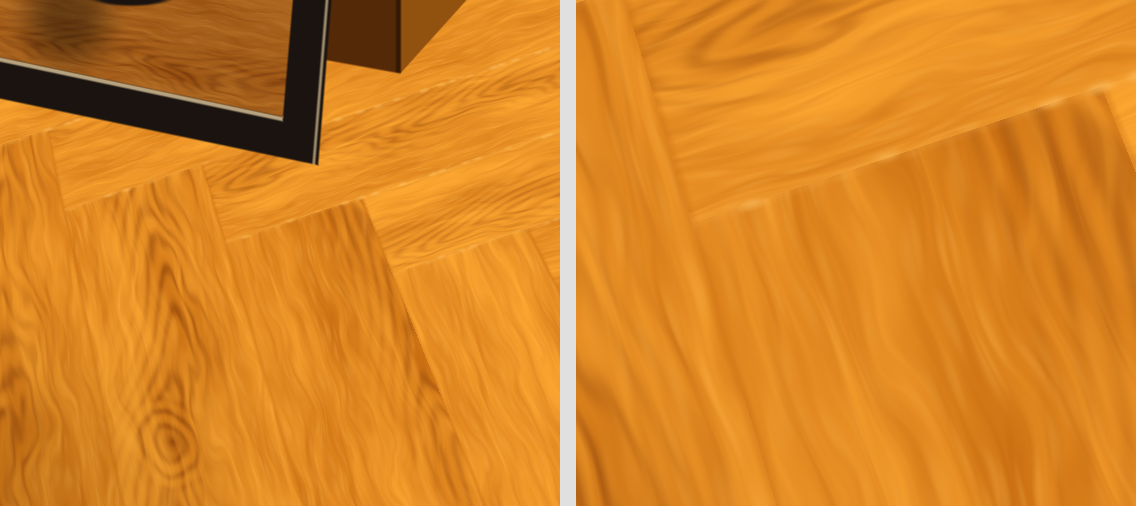
Left: the whole. Right: its middle third, enlarged.
Write a Shadertoy shader that draws this texture.

```glsl
// Honey-coloured herringbone wood floor with a black-framed mirror and a brown box.

const vec3 HONEY = vec3(0.97, 0.64, 0.19);
const vec3 AMBER = vec3(0.78, 0.43, 0.07);
const vec3 GRAIN = vec3(0.55, 0.26, 0.04);
const vec3 PALE  = vec3(0.98, 0.74, 0.38);
const vec3 BLACK = vec3(0.10, 0.075, 0.06);
const vec3 METAL = vec3(0.72, 0.64, 0.50);
const vec3 BOX_DARK  = vec3(0.33, 0.16, 0.03);
const vec3 BOX_LIGHT = vec3(0.57, 0.32, 0.06);

const vec2  ORIGIN = vec2(0.117, 0.39); // first corner of the long planks
const float PLANK_WIDTH = 0.272;
const float LEAN = 0.2;                 // slant of the first long edge
const float SPREAD = 0.1;               // widening towards the viewer
const float ROW_START = 0.414;
const float ROW_HEIGHT = 0.154;
const float ROW_SLOPE = 0.333;
const float RING_ACROSS = 84.0;
const float RING_ALONG = 24.0;
const float KNOT_RINGS = 85.0;
const float SEAM_WIDTH = 0.006;
const float SOFTNESS = 0.0026;          // half width of blurred edges
const vec2  KNOT = vec2(0.36, 2.63);
const vec2  NO_KNOT = vec2(99.0);

vec2 hash2(vec2 p) {
    p = vec2(dot(p, vec2(127.1, 311.7)), dot(p, vec2(269.5, 183.3)));
    return fract(sin(p) * 43758.5);
}

// Layered sines, each layer bent by a slower one
float waves(vec2 p) {
    float sum = 0.0, amp = 0.5;
    for (int i = 0; i < 4; i++) {
        sum += amp * sin(p.x + 1.4 * sin(p.y + 0.6 * p.x));
        p = mat2(1.6, 0.5, -0.5, 1.6) * p + 2.3;
        amp *= 0.62;
    }
    return sum;
}

// Distance to the nearest scattered cell point
float cells(vec2 p) {
    float nearest = 2.0;
    for (int j = -1; j <= 1; j++)
        for (int i = -1; i <= 1; i++) {
            vec2 cell = floor(p) + vec2(i, j);
            nearest = min(nearest, length(cell + hash2(cell) - p));
        }
    return nearest;
}

float cover(float d) { return smoothstep(SOFTNESS, -SOFTNESS, d); }

// g: position across and along the plank; centre: middle of the arched figure
vec3 wood(vec2 g, float centre, float seed, vec2 knot) {
    float cloud = waves(g * vec2(5.0, 1.7) + seed * 3.1);
    float bend = waves(g * vec2(8.0, 5.0) + seed * 5.7);
    float fibre = waves(vec2(g.x * 34.0 + 2.0 * bend, g.y * 5.0) + seed * 7.3);
    float x = g.x - centre + 0.05 * sin(g.y * 4.0 + seed) + 0.03 * bend;

    // Nested arches, giving way to uneven ovals around the knot
    float phase = RING_ACROSS * sqrt(x * x + 0.002) - RING_ALONG * g.y + 3.5 * bend;
    float knotDist = length((g - knot) * vec2(1.1, 0.85)) + 0.025 * bend;
    float knotMask = smoothstep(0.3, 0.14, knotDist);
    float ring = mix(sin(phase), sin(KNOT_RINGS * knotDist + 2.0 * cloud), knotMask);
    ring = pow(0.5 + 0.5 * ring, 1.6) * (0.8 + 0.35 * fibre);
    float figure = exp(-16.0 * x * x) * (0.75 + 0.4 * cloud);
    figure = clamp(max(figure, 0.75 * knotMask), 0.0, 1.0);

    float tone = 0.42 + 0.22 * fibre + 0.26 * cloud + 0.2 * figure;
    tone += 0.25 * (hash2(vec2(seed, 4.0)).x - 0.5);
    vec3 col = mix(HONEY, AMBER, clamp(tone, 0.0, 1.1));
    col = mix(col, GRAIN, clamp(0.62 * ring * figure, 0.0, 1.0));
    col = mix(col, GRAIN, 0.4 * smoothstep(0.1, 0.01, knotDist));
    float fleck = smoothstep(0.45, 0.05, cells(vec2(g.x * 26.0 + bend, g.y * 4.5) + seed));
    return mix(col, PALE, 0.2 * fleck * (0.6 + 0.4 * cloud) * (1.0 - figure));
}

vec3 floorColor(vec2 q) {
    float drop = q.y - ORIGIN.y;
    float u = (q.x - ORIGIN.x - LEAN * drop) / (PLANK_WIDTH + SPREAD * drop);
    float v = (q.y + ROW_SLOPE * q.x - ROW_START) / ROW_HEIGHT;
    float id = floor(u), row = floor(v);
    vec3 col;
    float endDist, sideDist;
    if (v > id) { // planks running towards the viewer
        float drift = id > 0.5 ? -0.2 : 0.6;
        float centre = 0.6 + 0.33 * max(id, 0.0) - drift * drop;
        col = wood(vec2(u - id, q.y / 0.3), centre, id + 3.0, id == 0.0 ? KNOT : NO_KNOT);
        endDist = (v - id) * ROW_HEIGHT;
        sideDist = min(fract(u), 1.0 - fract(u)) * PLANK_WIDTH;
    } else {      // planks running across
        vec2 g = vec2(v - row, (q.x - ROW_SLOPE * q.y) / 0.25);
        col = wood(g, 0.3 + 0.45 * row, row + 13.0, NO_KNOT);
        col = mix(col, HONEY, 0.15);
        endDist = min(fract(v), 1.0 - fract(v)) * ROW_HEIGHT;
        sideDist = abs(u - row - 1.0) * PLANK_WIDTH;
    }
    // Faint long joints and broken, worn pale ends
    float wear = smoothstep(0.45, 0.1, cells(q * vec2(36.0, 50.0)));
    col = mix(col, AMBER, 0.4 * smoothstep(SEAM_WIDTH, 0.0, sideDist));
    col = mix(col, PALE, (0.12 + 0.45 * wear) * smoothstep(SEAM_WIDTH, 0.0, endDist));
    return col * mix(1.02, 0.93, smoothstep(0.4, 0.9, q.y) * smoothstep(0.7, 0.0, q.x));
}

void mainImage(out vec4 fragColor, in vec2 fragCoord) {
    vec2 q = vec2(fragCoord.x, iResolution.y - fragCoord.y) / iResolution.x; // y runs down
    vec3 col = floorColor(q);

    // Box with a dark corner joint
    float box = q.y - min(0.108 + 0.18 * (q.x - 0.586), 0.130 - 1.11 * (q.x - 0.716));
    vec3 boxCol = mix(BOX_LIGHT, BOX_DARK, cover(q.x - 0.716));
    boxCol *= 1.0 - 0.4 * smoothstep(0.007, 0.001, abs(q.x - 0.711));
    col = mix(col, boxCol, cover(max(box, 0.57 - q.x)));

    // Mirror frame, its metal rim and inner strip
    float outerRight = q.x - 0.592 + 0.081 * q.y;
    float outer = max(q.y - 0.176 - 0.2093 * q.x, outerRight);
    float innerLow = q.y - 0.102 - 0.211 * q.x;
    float innerRight = q.x - 0.523 + 0.085 * q.y;
    vec3 frame = mix(BLACK, METAL, 0.85 * cover(abs(outerRight + 0.008) - 0.0025));
    frame = mix(frame, METAL, cover(max(abs(innerLow - 0.004) - 0.004, innerRight)));
    col = mix(col, frame, cover(outer));

    // Dim floor and shadows inside the mirror
    vec2 g = vec2((q.y - 0.2 * q.x) / 0.16, q.x / 0.22);
    vec3 glass = wood(g, 0.35, 23.0, NO_KNOT) * vec3(0.76, 0.72, 0.85);
    glass *= 1.0 - 0.4 * smoothstep(1.2, 0.2, length((q - vec2(0.12, 0.03)) / vec2(0.1, 0.11)));
    float oval = length((q - vec2(0.235, -0.006)) / vec2(0.07, 0.016));
    glass = mix(glass, BLACK, smoothstep(1.2, 0.8, oval));
    col = mix(col, glass, cover(max(innerLow, innerRight)));

    fragColor = vec4(col, 1.0);
}
```
